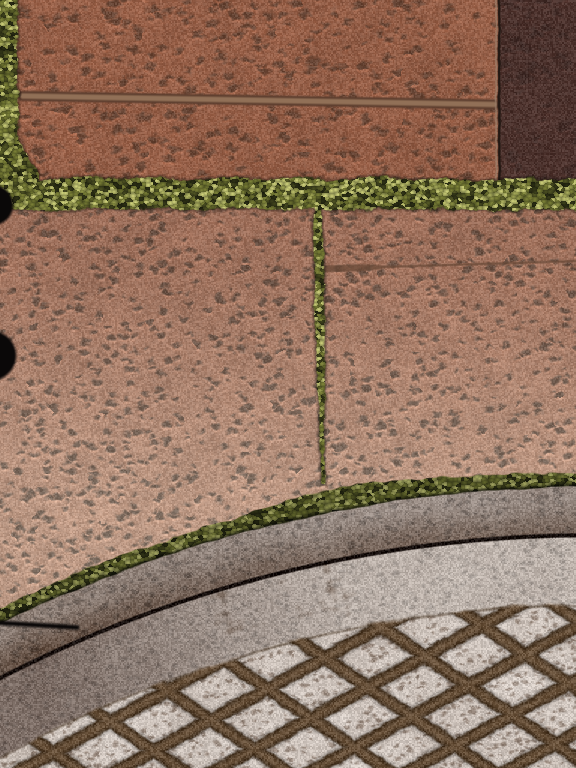
Give the GLSL for this texture, as a WebGL 1 fragment shader.

```glsl
precision highp float;
// Worn paving slabs with mossy joints around the rim of an iron cover.
// Slabs and joints are distance bands, the cover is rings and a skewed
// lattice; cellular noise makes pits and moss, layered sines the wear.
uniform vec2 u_resolution;

float hash(vec2 p) {
  p = fract(p * vec2(0.1031, 0.1137));
  p += dot(p, p.yx + 33.33);
  return fract((p.x + p.y) * p.x);
}

// x: distance to the nearest cell point, y: random id of that cell
vec2 cellular(vec2 p) {
  vec2 best = vec2(9.0, 0.0);
  for (int j = -1; j <= 1; j++) {
    for (int i = -1; i <= 1; i++) {
      vec2 id = floor(p) + vec2(float(i), float(j));
      float d = length(p - id - vec2(hash(id + 200.0), hash(id + 271.3)));
      if (d < best.x) best = vec2(d, hash(id + 237.7));
    }
  }
  return best;
}

// Layered sines, about -1 to 1
float waves(vec2 p) {
  float a = sin(p.x + 1.7 * sin(p.y * 0.8)) * sin(p.y * 1.1 + 1.3 * sin(p.x * 0.7));
  return 0.6 * a + 0.4 * sin(p.x * 2.3 - p.y * 1.9 + a) * sin(p.y * 2.7 + p.x * 1.3);
}

float fill(float d, float soft) { return 1.0 - smoothstep(-soft, soft, d); }

float segment(vec2 p, vec2 a, vec2 b) {
  vec2 ab = b - a;
  return length(p - a - ab * clamp(dot(p - a, ab) / dot(ab, ab), 0.0, 1.0));
}

float grain(vec2 p) { return hash(floor(p * 512.0)) - 0.5; }

// Scattered dents of random size
float pits(vec2 p, float scale) {
  vec2 warp = 0.3 * vec2(waves(p * 160.0), waves(p * 150.0 + 4.0));
  vec2 c = cellular((p * scale + warp) * vec2(0.8, 1.15));
  return fill(c.x - 0.4 * c.y, 0.2) * step(0.35, c.y);
}

vec3 stone(vec2 p, vec3 base, float scale, float depth) {
  float dent = pits(p, scale);
  float lit = pits(p + vec2(0.0, 0.0035), scale) * (1.0 - dent);
  vec3 c = base * (1.0 + 0.05 * waves(p * 28.0) + 0.07 * waves(p * 330.0));
  c = mix(c, base * vec3(0.54, 0.60, 0.62), dent * depth);
  return c * (1.0 + 0.13 * lit) + 0.12 * grain(p);
}

vec3 slabs(vec2 p, float px) {
  // Lower pair, paler towards the rim, with one groove
  float pale = 1.0 - smoothstep(0.28, 0.74, p.y);
  vec3 low = stone(p, mix(vec3(0.61, 0.43, 0.35), vec3(0.74, 0.60, 0.52), pale), 74.0, 0.75);
  float groove = segment(p, vec2(0.424, 0.650), vec2(0.78, 0.661));
  float deep = mix(0.0045, 0.0015, smoothstep(0.47, 0.51, p.x));
  low = mix(low, vec3(0.40, 0.28, 0.21), 0.75 * fill(groove - deep, 0.0015));
  // Upper slab with a raised seam
  vec3 top = stone(p, vec3(0.58, 0.37, 0.28), 60.0, 0.65);
  float seam = segment(p, vec2(0.03, 0.875), vec2(0.643, 0.864));
  top = mix(top, vec3(0.36, 0.24, 0.18), fill(seam - 0.0065, 0.002));
  top = mix(top, vec3(0.57, 0.44, 0.34), fill(seam - 0.0035, 0.002));
  // Dark slab behind a pale edge
  float side = p.x - 0.649 - 0.001 * waves(p * 90.0);
  top = mix(top, stone(p, vec3(0.30, 0.20, 0.18), 50.0, 0.3), fill(-side, px));
  top = mix(top, vec3(0.61, 0.50, 0.42), 0.8 * fill(abs(side + 0.003) - 0.001, px));
  top = mix(top, vec3(0.13, 0.09, 0.07), fill(abs(side - 0.001) - 0.0016, px));
  return mix(low, top, smoothstep(0.744, 0.748, p.y));
}

vec3 moss(vec2 p, float light) {
  vec2 c = cellular(p * vec2(170.0, 215.0));
  vec3 tone = mix(vec3(0.15, 0.16, 0.07), vec3(0.45, 0.47, 0.20), smoothstep(0.0, 0.5, c.y));
  tone = mix(tone, vec3(0.76, 0.77, 0.45), smoothstep(0.55, 0.95, c.y));
  return tone * light * (1.15 - 0.5 * c.x);
}

// Signed distance to the straight joints
float jointDistance(vec2 p) {
  float wobble = 0.003 * waves(p * 65.0) + 0.002 * waves(p * 230.0);
  float across = abs(p.y - 0.747 + 0.003 * waves(p * 19.0)) - 0.02;
  float left = max(p.x - 0.053 + 0.03 * smoothstep(0.76, 0.83, p.y), 0.746 - p.y);
  float mid = abs(p.x - 0.417 + 0.02 * (p.y - 0.56)) - 0.002 - 0.004 * smoothstep(0.38, 0.55, p.y);
  mid = max(mid, max(p.y - 0.74, 0.37 - p.y));
  return min(min(across, left) + wobble, mid + 0.6 * wobble);
}

vec3 cover(vec2 p, float r, float px) {
  float wear = waves(p * 23.0) + 0.5 * waves(p * 110.0);
  float right = smoothstep(0.0, 0.55, p.x);
  float specks = pits(p, 105.0);
  // Outer rim, lighter on its upper shoulder
  float shine = 0.15 + 0.6 * smoothstep(1.68, 1.73, r) + 0.25 * right + 0.12 * wear;
  vec3 rim = mix(vec3(0.38, 0.30, 0.25), vec3(0.60, 0.55, 0.52), shine) * (1.0 - 0.2 * specks);
  // Smooth plate with rust flakes
  vec3 plate = mix(vec3(0.48, 0.42, 0.39), vec3(0.75, 0.71, 0.68), right + 0.1 * wear);
  vec2 off = (p - vec2(0.37, 0.205)) * vec2(0.6, 1.0);
  float rust = smoothstep(0.5, 0.75, 0.6 * exp(-160.0 * dot(off, off)) + 0.35 * wear);
  plate = mix(plate * (1.0 - 0.14 * specks), vec3(0.39, 0.32, 0.27), 0.75 * rust);
  // Brown bars around pale diamonds
  vec2 q = p - vec2(0.488, 0.1445);
  vec2 uv = vec2(7.89 * q.x - 14.5 * q.y, -7.46 * q.x - 11.07 * q.y);
  vec2 gap = (0.5 - abs(fract(uv + 0.5) - 0.5)) / vec2(16.5, 13.35);
  float bar = min(gap.x, gap.y) - 0.0085 + 0.0015 * waves(p * 150.0);
  vec3 tile = mix(vec3(0.80, 0.76, 0.73), vec3(0.50, 0.43, 0.38), 0.7 * specks + 0.15 * wear);
  tile *= 1.0 - 0.3 * fill(bar - 0.002, 0.004);
  vec3 bars = mix(vec3(0.27, 0.20, 0.13), vec3(0.42, 0.33, 0.24), fill(bar + 0.004, 0.004));
  vec3 c = mix(tile, bars, fill(bar, 0.002));
  c = mix(c, bars, 0.6 * fill(abs(r - 1.587) - 0.002, 0.002));
  c = mix(c, plate, smoothstep(1.585, 1.591, r + 0.003 * wear));
  c = mix(c, rim, smoothstep(1.678, 1.681, r));
  return mix(c, vec3(0.09, 0.06, 0.05), fill(abs(r - 1.678) - 0.0027, px)) + 0.16 * grain(p);
}

void main() {
  vec2 p = gl_FragCoord.xy / u_resolution.y;
  float px = 1.0 / u_resolution.y;
  float r = length(p - vec2(0.768, -1.375));
  float joint = jointDistance(p);
  vec3 color = slabs(p, px) * (1.0 - 0.45 * fill(joint - 0.002, 0.003));
  color = mix(color, moss(p, 0.95), fill(joint, px));
  // Curved joint, widest below the upright one
  float swell = (p.x - 0.45) * 9.0;
  float outer = 1.760 + 0.011 * exp(-swell * swell) + 0.003 * waves(p * 75.0);
  color = mix(color, moss(p, 0.75), fill(r - outer, px));
  float rim = r - 1.741 - 0.0015 * waves(p * 60.0);
  color *= 1.0 - 0.6 * fill(rim - 0.003, 0.003);
  color = mix(color, cover(p, r, px), fill(rim, px));
  // Twig and two round shadows at the left border
  float dark = segment(p, vec2(0.0, 0.189), vec2(0.1, 0.183)) - 0.003;
  dark = min(dark, length(p - vec2(-0.009, 0.733)) - 0.026);
  dark = min(dark, length(p - vec2(-0.011, 0.537)) - 0.032);
  gl_FragColor = vec4(mix(color, vec3(0.04, 0.03, 0.03), fill(dark, 0.003)), 1.0);
}
```
